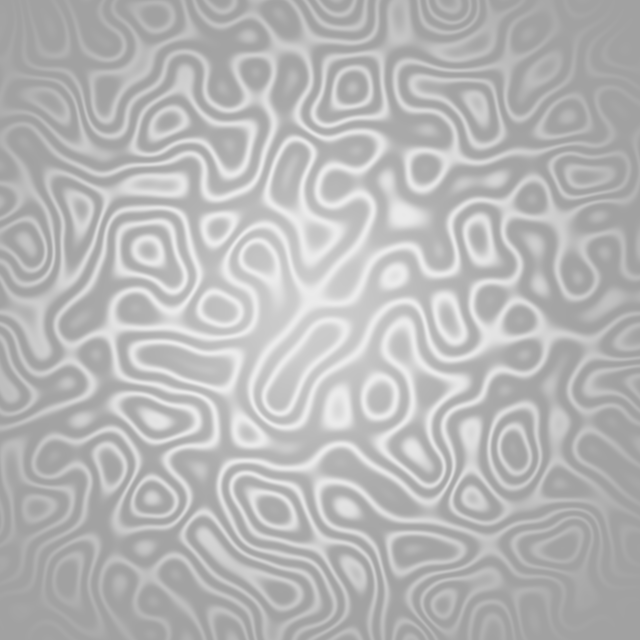
Write a three.js fragment shader that draws this background.

```glsl
// Soft pale contour lines over a grey ground, brightest near the middle.
// Smooth gradient noise forms a height field; a cosine of that height draws
// its level lines, and radial falloffs set the glow and the line contrast.

#define CELLS 10.0
#define BANDS_INNER 19.0
#define BANDS_OUTER 31.0
#define LINE_SHARPNESS 1.7
#define GLOW_CENTRE vec2(0.48, 0.51)
#define GLOW_SPREAD 0.06
#define GLOW_GAIN 0.17
#define GROUND_GREY 0.63
#define LINE_GREY 0.92
#define FADE_START 0.18
#define FADE_END 0.72

varying vec2 vUv;

const float TAU = 6.2831853;

// Unit gradient with a pseudo-random direction for one lattice corner.
vec2 cornerGradient(vec2 corner) {
  vec3 p = fract(corner.xyx * vec3(0.1031, 0.1030, 0.0973));
  p += dot(p, p.yzx + 33.33);
  float angle = TAU * fract((p.x + p.y) * p.z);
  return vec2(cos(angle), sin(angle));
}

// Gradient noise with a quintic blend, so that contours have no creases.
float gradientNoise(vec2 p) {
  vec2 cell = floor(p);
  vec2 f = fract(p);
  vec2 blend = f * f * f * (f * (f * 6.0 - 15.0) + 10.0);
  vec2 right = vec2(1.0, 0.0);
  vec2 up = vec2(0.0, 1.0);
  float a = dot(cornerGradient(cell), f);
  float b = dot(cornerGradient(cell + right), f - right);
  float c = dot(cornerGradient(cell + up), f - up);
  float d = dot(cornerGradient(cell + 1.0), f - 1.0);
  return mix(mix(a, b, blend.x), mix(c, d, blend.x), blend.y);
}

// Height field, turned so that the lattice does not align with the canvas.
float heightField(vec2 uv) {
  mat2 turn = mat2(0.8, 0.6, -0.6, 0.8);
  return gradientNoise(turn * uv * CELLS + 17.3);
}

void main() {
  float radius = distance(vUv, GLOW_CENTRE);

  // Level lines, packed more tightly away from the middle.
  float bands = mix(BANDS_INNER, BANDS_OUTER, smoothstep(0.0, 0.6, radius));
  float wave = 0.5 + 0.5 * cos(heightField(vUv) * bands);
  float line = pow(wave, LINE_SHARPNESS);

  // Central glow and the fading of the lines toward the corners.
  float glow = exp(-radius * radius / GLOW_SPREAD);
  float ground = GROUND_GREY + GLOW_GAIN * glow;
  float contrast = 1.0 - smoothstep(FADE_START, FADE_END, radius);

  float grey = mix(ground, LINE_GREY, line * contrast);
  gl_FragColor = vec4(vec3(grey), 1.0);
}
```
